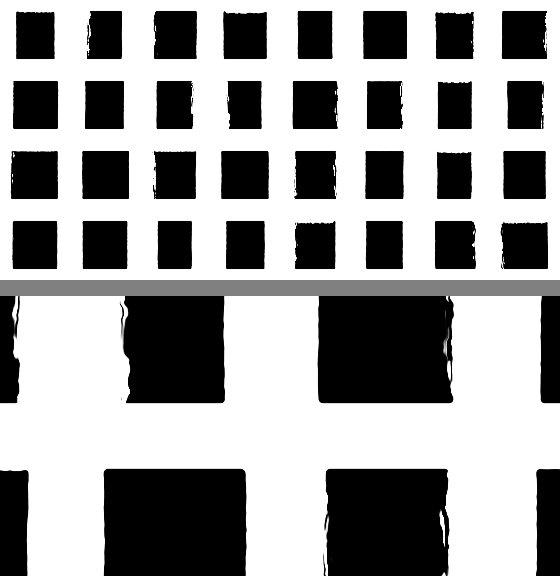
Top: the whole. Bottom: its middle third, enlarged.
Give the GLSL for this pattern, as a WebGL 1 fragment shader.

```glsl
precision highp float;

uniform vec2 u_resolution;

const vec2 GRID = vec2(8.0, 4.0);
const float HALF_HEIGHT = 0.344;
const float CORNER = 0.02;
const vec3 PAPER = vec3(1.0);
const vec3 INK = vec3(0.0);

float hash(vec2 p) {
  vec3 q = fract(p.xyx * 0.1031);
  q += dot(q, q.yzx + 33.33);
  return fract((q.x + q.y) * q.z);
}

float noise(vec2 p) {
  vec2 i = floor(p);
  vec2 f = fract(p);
  f = f * f * (3.0 - 2.0 * f);
  float low = mix(hash(i), hash(i + vec2(1.0, 0.0)), f.x);
  float high = mix(hash(i + vec2(0.0, 1.0)), hash(i + vec2(1.0, 1.0)), f.x);
  return mix(low, high, f.y);
}

// Uneven side edge: slow drift plus fine nicks that grow with wear
float sideWobble(float y, float seed, float wear) {
  float drift = noise(vec2(y * 5.0 + 20.0, seed)) - 0.5;
  float nicks = noise(vec2(y * 38.0 + 60.0, seed)) - 0.5;
  return drift * mix(0.008, 0.03, wear) + nicks * mix(0.004, 0.016, wear);
}

// Ragged top edge that sags between its corners
float topSag(float x, float halfWidth, float seed, float wear) {
  float middle = 1.0 - smoothstep(0.75, 1.0, abs(x) / halfWidth);
  float jag = noise(vec2(x * 45.0 + 80.0, seed));
  return wear * (0.022 * middle + 0.022 * jag);
}

// Coverage of a rounded corner, given the inward distances to two edges
float roundedFill(vec2 inset, float radius, float pixel) {
  float depth = radius - length(max(radius - inset, 0.0));
  return smoothstep(-0.5 * pixel, 0.5 * pixel, depth);
}

// Vertical dry-brush gaps that fade away from the side edge
float dryBrush(float depth, float y, float seed, float wear) {
  float streak = noise(vec2(depth * 75.0 + seed, y * 11.0 + seed + 30.0));
  float bite = wear * 0.85 * (1.0 - smoothstep(0.0, 0.065, depth));
  return smoothstep(-0.07, 0.07, streak - bite + 0.07);
}

float block(vec2 p, vec2 cell, float pixel) {
  float halfWidth = mix(0.24, 0.345, hash(cell + 11.0));
  float x = p.x - 0.02 * (hash(cell + 23.0) - 0.5);

  // Each side has its own seed and wear; the left one is rougher
  float side = step(0.0, x);
  float seed = floor(200.0 * hash(cell + vec2(37.0 + 50.0 * side, 5.0)));
  float wear = smoothstep(0.6, 1.0, hash(cell + vec2(71.0, 43.0 + 40.0 * side)));
  wear *= mix(1.0, 0.7, side);

  float topWear = smoothstep(0.78, 0.95, hash(cell + vec2(17.0, 91.0)));
  float sideInset = halfWidth - abs(x) - sideWobble(p.y, seed, wear);
  float topInset = HALF_HEIGHT - p.y - topSag(x, halfWidth, cell.x + 9.0 * cell.y, topWear);
  float bottomInset = HALF_HEIGHT + p.y;

  float body = roundedFill(vec2(sideInset, min(topInset, bottomInset)), CORNER, pixel);
  return body * dryBrush(sideInset, p.y, seed, wear);
}

void main() {
  vec2 grid = gl_FragCoord.xy / u_resolution * GRID;
  float pixel = GRID.y / u_resolution.y;
  vec2 cell = mod(floor(grid), GRID);
  float ink = block(fract(grid) - 0.5, cell, pixel);
  gl_FragColor = vec4(mix(PAPER, INK, ink), 1.0);
}
```
